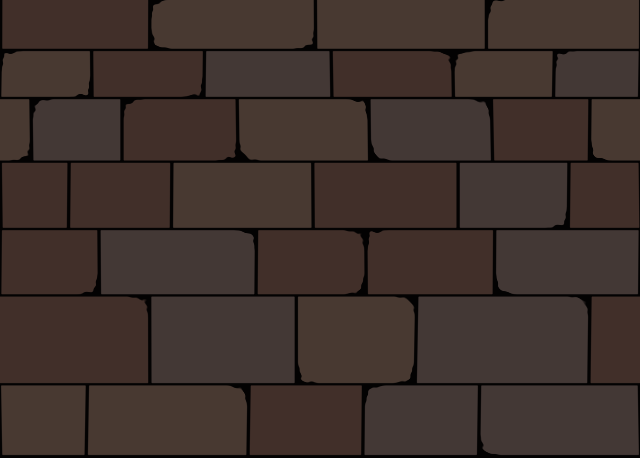
This texture is drawn by a Shadertoy shader. Its source:

```glsl
// A wall of seven courses of flat-toned, uneven bricks with thin black joints.
// Sines shift the joints of each course; hashes choose the tone, the lean of
// the joints and which corners of a brick are worn away.

const float TAU = 6.28319;
const float WALL_HEIGHT = 0.715;             // in units of the canvas width
const vec2  JOINT_HALF = vec2(0.0026, 0.0018);
const float JOINT_LEAN = 0.04;
const float SHARP_RADIUS = 0.0015;
const vec2  WORN_RADIUS = vec2(0.007, 0.019); // least and greatest
const float WORN_SHARE = 0.19;
const float CHIP_DEPTH = 0.006;
const float CHIP_REACH = 0.034;
const float EDGE_SOFTNESS = 0.0007;

const vec3 JOINT_COLOR = vec3(0.012, 0.008, 0.008);
const vec3 RED_BRICK   = vec3(0.255, 0.184, 0.161);
const vec3 TAUPE_BRICK = vec3(0.282, 0.224, 0.194);
const vec3 GREY_BRICK  = vec3(0.263, 0.218, 0.208);

// Lower edge of each course, as a share of the height, from the bottom up
const int COURSES = 7;
const float COURSE_EDGE[8] = float[8](
    0.004, 0.161, 0.355, 0.500, 0.647, 0.786, 0.891, 1.004);

// Per course: brick count, waves across, cosine and sine shift of the joints
const vec4 COURSE_WAVE[7] = vec4[7](
    vec4(5.0, 2.0,  0.032, -0.011),
    vec4(4.0, 1.0, -0.021,  0.042),
    vec4(5.0, 2.0,  0.020, -0.015),
    vec4(6.0, 1.0,  0.006, -0.066),
    vec4(6.0, 1.0, -0.014, -0.037),
    vec4(6.0, 1.0, -0.009, -0.032),
    vec4(4.0, 1.0,  0.004, -0.013));
const float COURSE_START[7] = float[7](
    0.0, -0.079, 0.0, 0.001, 0.049, 0.0, 0.001);

float hash(vec2 p) {
    return fract(sin(dot(p, vec2(12.9898, 78.233))) * 43758.5);
}

// Horizontal place of a joint; rise is the height above the course's middle
float jointX(int course, float index, float rise) {
    vec4 wave = COURSE_WAVE[course];
    float angle = TAU * wave.y * index / wave.x;
    float shift = wave.z * (cos(angle) - 1.0) + wave.w * sin(angle);
    float lean = hash(vec2(mod(index, wave.x), float(course) + 31.0)) - 0.5;
    return COURSE_START[course] + index / wave.x + shift
         + JOINT_LEAN * lean * rise;
}

// Signed distance to a brick whose corners are worn one by one
float brickDistance(vec2 q, vec2 halfSize, vec2 id) {
    vec2 side = step(0.0, q);
    vec2 cornerId = id * 2.0 + side;
    float worn = step(hash(cornerId + 5.3), WORN_SHARE);
    float wornRadius = mix(WORN_RADIUS.x, WORN_RADIUS.y, hash(cornerId + 17.1));
    float radius = mix(SHARP_RADIUS, wornRadius, worn);
    vec2 d = abs(q) - halfSize + radius;
    float box = length(max(d, 0.0)) + min(max(d.x, d.y), 0.0) - radius;

    // Ragged loss along the edges, fading away from the corner
    float fade = smoothstep(CHIP_REACH, 0.3 * CHIP_REACH, length(abs(q) - halfSize));
    float phase = TAU * hash(cornerId + 9.7);
    float ragged = 0.6 + 0.25 * sin(q.x * 310.0 + phase)
                 + 0.15 * sin(q.y * 520.0 + q.x * 190.0 - phase);
    return box + worn * CHIP_DEPTH * fade * ragged;
}

vec3 brickTone(vec2 id) {
    float pick = hash(id + 2.7);
    return pick < 0.34 ? RED_BRICK : pick < 0.70 ? TAUPE_BRICK : GREY_BRICK;
}

void mainImage(out vec4 fragColor, in vec2 fragCoord) {
    vec2 uv = fragCoord / iResolution.xy;
    vec2 p = uv * vec2(1.0, WALL_HEIGHT);

    // Find the course; the sliver under the first belongs to its joint
    int course = 0;
    for (int i = 1; i < COURSES; i++)
        if (uv.y >= COURSE_EDGE[i]) course = i;
    float low = COURSE_EDGE[course] * WALL_HEIGHT;
    float high = COURSE_EDGE[course + 1] * WALL_HEIGHT;
    float rise = p.y - 0.5 * (low + high);

    // Find the brick between two neighbouring joints
    float count = COURSE_WAVE[course].x;
    vec3 color = JOINT_COLOR;
    float soft = max(EDGE_SOFTNESS, 0.75 / iResolution.x);
    for (float i = -1.0; i <= count; i++) {
        float left = jointX(course, i, rise);
        float right = jointX(course, i + 1.0, rise);
        if (p.x < left || p.x >= right) continue;
        vec2 id = vec2(mod(i, count), float(course));
        vec2 halfSize = 0.5 * vec2(right - left, high - low) - JOINT_HALF;
        float d = brickDistance(vec2(p.x - 0.5 * (left + right), rise), halfSize, id);
        color = mix(brickTone(id), JOINT_COLOR, smoothstep(-soft, soft, d));
    }
    fragColor = vec4(color, 1.0);
}
```
